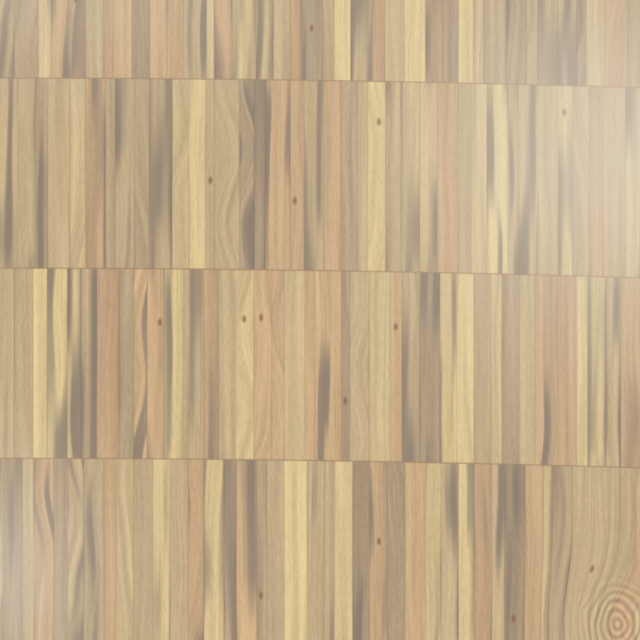
A Shadertoy shader for this texture:

```glsl
// Pale strip parquet: rows of narrow upright wood strips with uneven widths.
// Jittered edges split each row into strips; stretched noise gives the grain,
// dark heartwood and flecks, and soft glare pools lighten the varnish.

const float STRIPS = 38.0;          // strips across the canvas
const float EDGE_JITTER = 0.62;     // share of a strip width
const float ROW_HEIGHT = 0.297;
const float FIRST_SEAM = 0.284;
const float SEAM_SAG = 0.015;       // drop of the seams at the right side
const float SEAM_WIDTH = 0.0012;
const float KNOT_SHARE = 0.10;
const float HEART_SHARE = 0.42;
const vec2 BURL_CENTER = vec2(0.965, 0.025);
const float BURL_RADIUS = 0.075;

const vec3 BROWN = vec3(0.67, 0.585, 0.485);
const vec3 TAN = vec3(0.765, 0.675, 0.53);
const vec3 GOLD = vec3(0.865, 0.775, 0.575);
const vec3 ROSE = vec3(0.79, 0.655, 0.51);
const vec3 HEART = vec3(0.53, 0.475, 0.425);
const vec3 KNOT = vec3(0.50, 0.37, 0.27);
const vec3 SEAM = vec3(0.62, 0.51, 0.39);
const vec3 GLARE = vec3(0.93, 0.89, 0.83);

float hash(vec2 p) {
    return fract(sin(dot(p, vec2(127.1, 311.7))) * 43758.5453);
}

float noise(vec2 p) {
    vec2 i = floor(p), f = fract(p);
    f = f * f * (3.0 - 2.0 * f);
    return mix(mix(hash(i), hash(i + vec2(1, 0)), f.x),
               mix(hash(i + vec2(0, 1)), hash(i + vec2(1, 1)), f.x), f.y);
}

// Wood of one strip; every strip has its own tone and grain
vec3 stripColor(vec2 p, vec2 id) {
    float tone = hash(id + 3.7);
    float kind = hash(id + 17.3);
    float seed = 60.0 * hash(id + 41.9);
    vec3 color = mix(BROWN, TAN, smoothstep(0.0, 0.45, tone));
    color = mix(color, GOLD, smoothstep(0.58, 0.98, tone));
    color = mix(color, ROSE, 0.75 * step(0.80, hash(id + 8.1)));

    // Long wavering grain lines, slanted more in figured strips
    float figure = mix(0.004, 0.022, step(0.75, hash(id + 29.0)));
    vec2 g = p;
    g.x += figure * (noise(vec2(seed, p.y * 9.0 + seed)) * 2.0
                     + (kind - 0.5) * p.y * 8.0);
    float broad = noise(vec2(g.x * 130.0 + seed, g.y * 4.0 + seed));
    float fine = noise(vec2(g.x * 330.0 + seed, g.y * 9.0));
    float fleck = noise(vec2(p.x * 420.0, p.y * 130.0 + seed));
    color *= 1.0 + 0.11 * (broad - 0.5) + 0.07 * (fine - 0.5)
                 + 0.05 * (fleck - 0.5);

    // Grey heartwood in some strips
    float heart = noise(vec2(g.x * 95.0 + seed * 2.0, g.y * 6.0 + seed));
    heart = smoothstep(0.42, 0.90, heart) * step(kind, HEART_SHARE);
    color = mix(color, HEART, 0.80 * heart);

    // A small knot in a few strips
    vec2 center = vec2((id.x + 0.5) / STRIPS,
        FIRST_SEAM + ROW_HEIGHT * (id.y + mix(0.15, 0.85, tone)));
    float knot = length((p - center) * vec2(1.0, 0.55));
    float hasKnot = step(1.0 - KNOT_SHARE, hash(id + 53.0));
    return mix(color, KNOT, 0.65 * hasKnot * smoothstep(0.005, 0.001, knot));
}

// Only the nearest jittered edge can divide the unit span around x
vec3 rowColor(vec2 p, float row, float pixel) {
    float x = p.x * STRIPS;
    float k = floor(x + 0.5);
    float edge = k + EDGE_JITTER * (hash(vec2(k, row)) - 0.5);
    float side = (x - edge) / STRIPS;
    float soft = max(pixel, 0.0012);
    vec3 color = mix(stripColor(p, vec2(k - 1.0, row)),
                     stripColor(p, vec2(k, row)),
                     smoothstep(-soft, soft, side));
    float joint = 1.0 - smoothstep(0.0, 0.0012 + pixel, abs(side));
    return color * (1.0 - 0.06 * joint);
}

float pool(vec2 p, vec2 center, vec2 radius) {
    vec2 d = (p - center) / radius;
    return exp(-dot(d, d));
}

void mainImage(out vec4 fragColor, in vec2 fragCoord) {
    vec2 uv = fragCoord / iResolution.xy;
    float pixel = 1.0 / min(iResolution.x, iResolution.y);

    // Strips bend and curl around the burl in the lower right corner
    float burl = pool(uv, BURL_CENTER, vec2(BURL_RADIUS));
    vec2 p = uv + vec2(0.045 * burl, 0.0);

    // Rows with slightly sagging seams
    float v = (uv.y + SEAM_SAG * uv.x * uv.x - FIRST_SEAM) / ROW_HEIGHT;
    float k = floor(v + 0.5);
    float side = (v - k) * ROW_HEIGHT;
    vec3 color = mix(rowColor(p, k - 1.0, pixel), rowColor(p, k, pixel),
                     smoothstep(-pixel, pixel, side));
    float seam = 1.0 - smoothstep(SEAM_WIDTH - pixel, SEAM_WIDTH + pixel, abs(side));
    color = mix(color, SEAM, 0.55 * seam);

    // Curled growth rings
    float rings = sin(length((uv - BURL_CENTER) * vec2(1.0, 0.7)) * 620.0
                      + 5.0 * noise(uv * 45.0));
    color *= 1.0 + 0.09 * rings * smoothstep(0.25, 0.85, burl);

    // Glare on the varnish
    float glare = 0.55 * pool(uv, vec2(1.0, 0.76), vec2(0.33, 0.30))
                + 0.40 * pool(uv, vec2(0.0, 0.10), vec2(0.13, 0.17))
                + 0.22 * pool(uv, vec2(0.0, 1.0), vec2(0.50, 0.14));
    fragColor = vec4(mix(color, GLARE, min(glare, 0.7)), 1.0);
}
```
